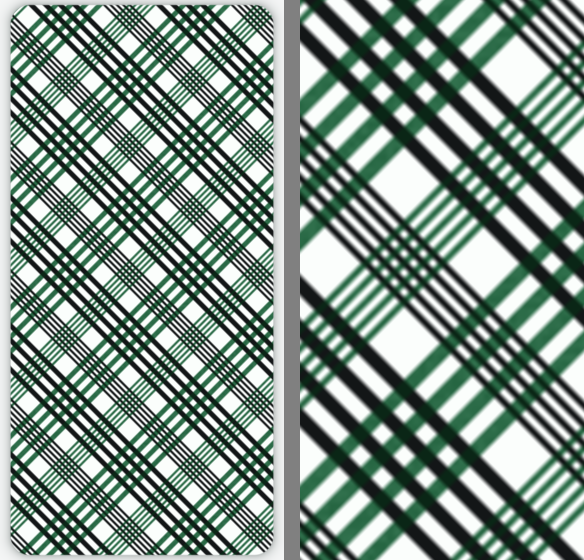
Left: the whole. Right: its middle third, enlarged.
A Shadertoy shader for this pattern:

```glsl
// Diagonal tartan on a rounded card with a soft shadow around it.
// Two crossing diagonal families of stripes, one black and one green, each
// repeat a bold group of four and a fine group of five; crossings are darker.
#define PERIOD vec2(0.2280, 0.2295)   // repeat across and down, canvas height = 1
#define CENTER vec2(-0.0225, 0.0100)  // middle of one fine check
#define BOLD vec3(4.0, 0.114, 0.054)  // count, pitch, width in repeats
#define FINE vec3(5.0, 0.050, 0.0245)
#define CARD_HALF vec2(0.2345, 0.4910)
#define CORNER 0.034
#define SOFTNESS 0.0019
#define MOTTLE 0.05
#define PAPER vec3(0.985, 0.995, 0.99)
#define BLACK vec3(0.075, 0.085, 0.09)
#define GREEN vec3(0.17, 0.42, 0.28)
#define CROSSING vec3(0.04, 0.15, 0.085)

float hash(vec2 p) {
    return fract(sin(dot(p, vec2(127.1, 311.7))) * 43758.5453);
}

float valueNoise(vec2 p) {
    vec2 cell = floor(p), f = fract(p);
    f = f * f * (3.0 - 2.0 * f);
    float low = mix(hash(cell), hash(cell + vec2(1.0, 0.0)), f.x);
    float high = mix(hash(cell + vec2(0.0, 1.0)), hash(cell + 1.0), f.x);
    return mix(low, high, f.y);
}

// Signed distance, in repeats, to a group of evenly spaced stripes.
float stripeGroup(float t, vec3 group) {
    t = fract(t + 0.5) - 0.5;
    float index = clamp(floor(t / group.y + 0.5 * group.x), 0.0, group.x - 1.0);
    float middle = (index - 0.5 * (group.x - 1.0)) * group.y;
    return abs(t - middle) - 0.5 * group.z;
}

// Ink coverage of one family: fine group at 0, bold group half a repeat on.
float stripes(float t, float blur) {
    float d = min(stripeGroup(t, FINE), stripeGroup(t + 0.5, BOLD));
    d /= length(1.0 / PERIOD);
    return 1.0 - smoothstep(-blur, blur, d);
}

float roundedBox(vec2 p, vec2 halfSize, float radius) {
    vec2 q = abs(p) - halfSize + radius;
    return length(max(q, 0.0)) + min(max(q.x, q.y), 0.0) - radius;
}

void mainImage(out vec4 fragColor, in vec2 fragCoord) {
    vec2 p = (fragCoord - 0.5 * iResolution.xy) / iResolution.y;
    float pixel = 1.0 / iResolution.y;
    float blur = max(SOFTNESS, 0.75 * pixel);

    // Woven stripes
    vec2 repeats = (p - CENTER) / PERIOD;
    float black = stripes(repeats.x + repeats.y, blur);
    float green = stripes(repeats.x - repeats.y, blur);
    vec3 greenInk = GREEN + MOTTLE * (valueNoise(p * 260.0) - 0.5);
    vec3 cloth = mix(mix(PAPER, greenInk, green),
                     mix(BLACK, CROSSING, green), black);

    // Card over its shadow
    float edge = roundedBox(p, CARD_HALF, CORNER);
    float shadow = exp(-max(edge, 0.0) / 0.008);
    vec3 color = mix(vec3(0.96, 0.965, 0.965), vec3(0.72, 0.74, 0.735), shadow);
    color = mix(cloth, color, smoothstep(-pixel, pixel, edge));

    fragColor = vec4(color, 1.0);
}
```
